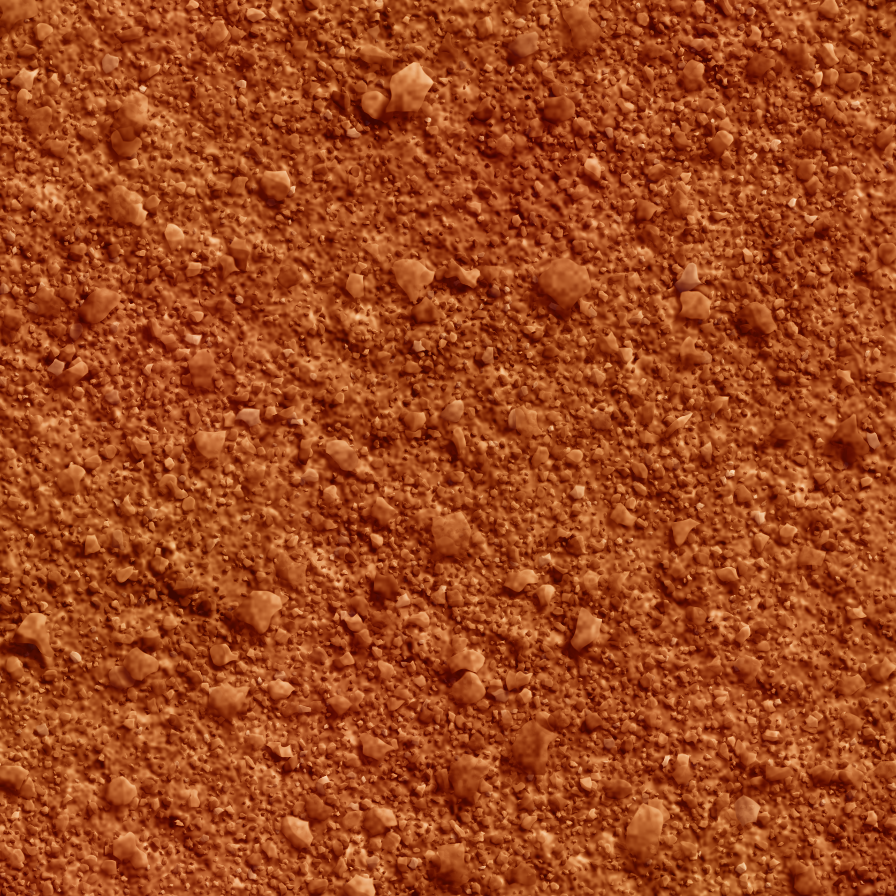
Write a three.js fragment shader that draws this texture.

```glsl
// Sunlit red laterite ground: gritty soil strewn with angular pebbles.
varying vec2 vUv;

const vec2 LIGHT = vec2(0.6, 0.8);

float hash(vec2 p) {
  vec3 q = fract(p.xyx * 0.1031);
  q += dot(q, q.yzx + 33.33);
  return fract((q.x + q.y) * q.z);
}

float noise(vec2 p) {
  vec2 i = floor(p), f = fract(p);
  f = f * f * (3.0 - 2.0 * f);
  return mix(mix(hash(i), hash(i + vec2(1.0, 0.0)), f.x),
             mix(hash(i + vec2(0.0, 1.0)), hash(i + 1.0), f.x), f.y);
}

// Side-lit relief of the bare soil, from clods down to grit
float soilRelief(vec2 p) {
  float relief = 0.0, frequency = 29.0;
  mat2 turn = mat2(0.8, 0.6, -0.6, 0.8);
  mat2 grain = turn;
  p += 0.006 * vec2(noise(p * 70.0), noise(p * 70.0 + 31.0));
  for (int i = 0; i < 4; i++) {
    vec2 g = grain * (p * frequency) + float(i) * 19.7;
    relief += noise(g) - noise(g + grain * LIGHT * 0.45);
    frequency *= 1.9;
    grain = turn * grain;
  }
  return relief;
}

// Distance to an irregular, often elongated convex stone
float stoneDistance(vec2 q, float size, vec2 key) {
  float spin = hash(key + 3.7) * 6.283;
  vec2 shortAxis = vec2(cos(spin), sin(spin));
  q += shortAxis * dot(q, shortAxis) * 0.6 * hash(key + 13.9);
  float d = length(q) - size;
  for (int i = 0; i < 5; i++) {
    float n = float(i);
    float angle = spin + (n + 0.6 * hash(key + n * 7.1)) * 1.257;
    float reach = size * (0.55 + 0.45 * hash(key + n * 5.3 + 11.0));
    d = max(d, dot(q, vec2(cos(angle), sin(angle))) - reach);
  }
  return d;
}

// Paints one size of stones over the ground; x is tone, y is paleness
void scatterStones(inout vec2 ground, vec2 p, float cells, float density, float seed) {
  vec2 g = p * cells;
  g += 0.2 * (vec2(noise(g * 3.3 + seed), noise(g * 3.3 + seed + 40.0)) - 0.5);
  float soft = cells * 0.0012;
  for (int j = 0; j < 3; j++) {
    for (int i = 0; i < 3; i++) {
      vec2 cell = floor(g) + 1.0 - vec2(float(i), float(j));
      vec2 key = cell + seed;
      float patchiness = 0.6 + 0.75 * smoothstep(0.2, 0.8, noise(cell / cells * 8.0 + 5.0));
      if (hash(key) > density * patchiness) continue;

      vec2 jitter = vec2(hash(key + 21.3), hash(key + 57.9)) - 0.5;
      vec2 q = g - cell - 0.5 - 0.7 * jitter;
      float pick = hash(key + 83.1);
      float size = mix(0.28, 0.58, pick * pick);
      if (length(q) > size * 1.8) continue;

      // Cast shadow, away from the light; half-buried stones throw less
      float exposure = mix(0.45, 1.0, hash(key + 95.3));
      float shade = stoneDistance(q + LIGHT * size * 0.55, size, key);
      float shadow = 1.0 - smoothstep(-0.14 - soft * 0.5, 0.12 + soft * 0.5, shade);
      ground.x = mix(ground.x, -0.5, 0.85 * exposure * shadow);

      // Lit body: bevelled rim, one split facet and a pitted surface
      float d = stoneDistance(q, size, key);
      float facing = dot(q, LIGHT) / size;
      float rim = smoothstep(-0.5 * size, 0.0, d);
      float turn = hash(key + 31.7) * 6.283;
      vec2 axis = vec2(cos(turn), sin(turn));
      float facet = smoothstep(-0.1, 0.1, dot(q, axis) / size + 0.15) - 0.5;
      float tone = 2.75 + 2.2 * (hash(key + 71.9) - 0.5);
      tone += facing * (0.5 + 1.7 * rim) + facet * dot(axis, LIGHT) * 1.5;
      tone += 1.5 * (noise(p * 210.0 + seed) - 0.5) + 1.2 * (noise(p * 110.0 + seed) - 0.5);
      float pale = smoothstep(0.9, 1.0, hash(key + 47.3));
      float body = 1.0 - smoothstep(-soft, soft, d);
      ground = mix(ground, vec2(tone + pale, pale), body * (0.35 + 0.65 * exposure));
    }
  }
}

// Clay colours from deep shadow (below 0) to sunlit dust (5)
vec3 clayColour(float t) {
  vec3 c = mix(vec3(0.25, 0.02, 0.0), vec3(0.38, 0.05, 0.0), clamp(t + 1.0, 0.0, 1.0));
  c = mix(c, vec3(0.51, 0.15, 0.02), clamp(t, 0.0, 1.0));
  c = mix(c, vec3(0.61, 0.25, 0.08), clamp(t - 1.0, 0.0, 1.0));
  c = mix(c, vec3(0.71, 0.36, 0.16), clamp(t - 2.0, 0.0, 1.0));
  c = mix(c, vec3(0.80, 0.46, 0.24), clamp(t - 3.0, 0.0, 1.0));
  c = mix(c, vec3(0.89, 0.60, 0.37), clamp(t - 4.0, 0.0, 1.0));
  return mix(c, vec3(0.98, 0.83, 0.68), clamp((t - 5.0) * 0.4, 0.0, 1.0));
}

void main() {
  vec2 p = vUv;

  // Soil: side-lit relief and fine grit
  float grit = noise(p * 230.0) + 0.8 * noise(p.yx * 130.0 + 9.0) - 0.9;
  vec2 ground = vec2(2.4 + 2.7 * soilRelief(p) + 1.7 * grit, 0.0);

  // Stones from grit to pebbles, the larger ones on top
  float cells = 118.0;
  for (int k = 0; k < 5; k++) {
    float layer = float(k);
    scatterStones(ground, p, cells, 0.58 - 0.105 * layer, 20.0 + 37.0 * layer);
    cells *= 0.61;
  }

  // Broad patches and clumps of lighter and darker earth over everything
  float patches = noise(p * 6.0 + 3.0) + noise(p * 15.0) + noise(p * 33.0) - 1.5;
  float tone = 2.2 + 1.15 * (ground.x - 2.2) + 0.55 * patches;

  // Slight drifts of hue, and chalky stones
  float drift = noise(p * 5.0 + 17.0) - 0.5;
  vec3 colour = clayColour(tone);
  colour += vec3(-0.01, 0.025, -0.01) * drift;
  colour += vec3(0.0, 0.05, 0.09) * ground.y;
  gl_FragColor = vec4(clamp(colour, 0.0, 1.0), 1.0);
}
```
